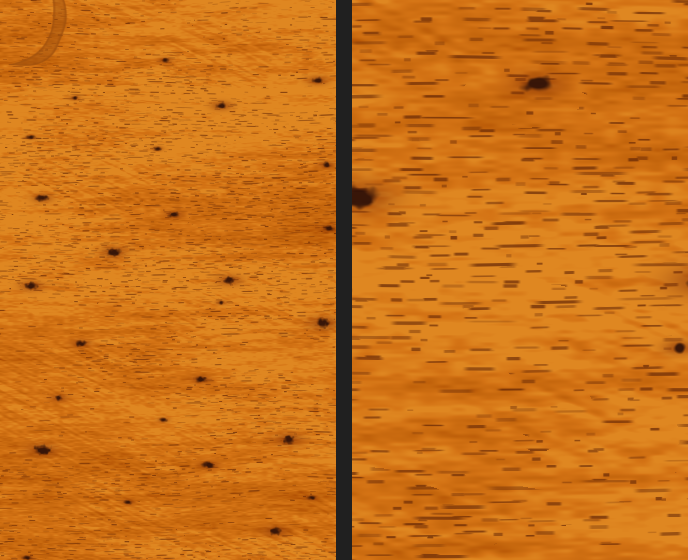
Left, the full canvas; right, a detail of the centre.
This texture is drawn by a Shadertoy shader. Its source:

```glsl
// Varnished pine board with horizontal grain, drawn in units of canvas height.
// Stretched noise gives bands and fibres, jittered cells give the dark pores,
// and a loop scatters knots with reddish halos. A cup stain marks one corner.

const vec3 DEEP_BROWN = vec3(0.59, 0.23, 0.04);
const vec3 RUST = vec3(0.71, 0.33, 0.02);
const vec3 AMBER = vec3(0.77, 0.40, 0.05);
const vec3 HONEY = vec3(0.83, 0.45, 0.08);
const vec3 GOLD = vec3(0.875, 0.53, 0.13);
const vec3 PORE_COLOR = vec3(0.38, 0.14, 0.02);
const vec3 KNOT_COLOR = vec3(0.17, 0.06, 0.03);
const vec3 HALO_COLOR = vec3(0.52, 0.19, 0.02);
const vec3 STAIN_COLOR = vec3(0.62, 0.31, 0.05);
const int KNOT_COUNT = 26;

float hash(vec2 p) {
    vec3 q = fract(p.xyx * vec3(0.1031, 0.1030, 0.0973));
    q += dot(q, q.yzx + 33.33);
    return fract((q.x + q.y) * q.z);
}

float noise(vec2 p) {
    vec2 cell = floor(p), f = fract(p);
    f = f * f * (3.0 - 2.0 * f);
    float low = mix(hash(cell), hash(cell + vec2(1, 0)), f.x);
    float high = mix(hash(cell + vec2(0, 1)), hash(cell + vec2(1, 1)), f.x);
    return mix(low, high, f.y);
}

float fbm(vec2 p) {
    float sum = 0.0, gain = 0.55;
    for (int i = 0; i < 3; i++) {
        sum += gain * noise(p);
        p = p * 2.1 + 17.3;
        gain *= 0.5;
    }
    return sum / 0.9625;
}

// Five wood colours along a tone from 0 to 1
vec3 woodRamp(float tone) {
    float t = clamp(tone, 0.0, 1.0) * 4.0;
    vec3 color = mix(DEEP_BROWN, RUST, clamp(t, 0.0, 1.0));
    color = mix(color, AMBER, clamp(t - 1.0, 0.0, 1.0));
    color = mix(color, HONEY, clamp(t - 2.0, 0.0, 1.0));
    return mix(color, GOLD, clamp(t - 3.0, 0.0, 1.0));
}

// Broad bands, fibres, fine speckle and faint diagonal saw marks
float grainTone(vec2 p) {
    float bands = fbm(p * vec2(1.6, 10.0) + 3.0) - 0.5;
    float fibres = fbm(p * vec2(11.0, 120.0) + 40.0) - 0.5;
    float speckle = noise(p * vec2(110.0, 430.0)) - 0.5;
    vec2 sawDir = vec2(p.x - 0.5 * p.y, p.y + 0.5 * p.x);
    float saw = noise(sawDir * vec2(8.0, 230.0)) - 0.5;
    float sawPatch = smoothstep(0.5, 0.75, noise(p * vec2(5.0, 9.0) + 60.0));
    return 0.79 + 0.85 * bands + 0.75 * fibres + 0.36 * speckle
        + 0.35 * saw * sawPatch + 0.10 * smoothstep(0.65, 1.0, p.y);
}

// One layer of short thin dashes, one per staggered cell
float poreLayer(vec2 p, vec2 cellSize, float density, float seed, float px) {
    float row = floor(p.y / cellSize.y);
    p.x += cellSize.x * 7.0 * hash(vec2(row, seed));
    vec2 cell = vec2(floor(p.x / cellSize.x), row);
    vec2 local = p - (cell + 0.5) * cellSize;
    vec2 id = cell + seed * 13.0;
    vec2 jitter = vec2(hash(id + 5.1), hash(id + 9.7)) - 0.5;
    local -= jitter * cellSize * vec2(0.3, 0.45);
    local.y += 0.03 * (hash(id + 2.3) - 0.5) * local.x;
    float halfLength = cellSize.x * mix(0.08, 0.33, hash(id + 21.0));
    float thickness = mix(0.0004, 0.0011, hash(id + 31.0));
    float across = clamp(0.5 + (thickness - abs(local.y)) / px, 0.0, 1.0);
    across *= min(1.0, 2.0 * thickness / px);
    float along = 1.0 - smoothstep(0.6, 1.15, abs(local.x) / halfLength);
    float present = step(hash(id + 43.0), density);
    return present * across * along * mix(0.3, 0.95, hash(id + 57.0));
}

// x: dark core, y: soft halo drawn out along the grain
vec2 knot(vec2 q, float radius, float stretch, float px) {
    float ragged = 0.7 * (noise(q * 230.0 + radius * 9000.0) - 0.5);
    float d = length(q / vec2(stretch, 1.0)) / radius + ragged;
    float soft = 0.25 + px / radius;
    float core = 1.0 - smoothstep(1.0 - soft, 1.0 + soft, d);
    vec2 h = q / (radius * vec2(3.8, 1.7));
    return vec2(core, exp(-dot(h, h)));
}

// Tapered arc of a cup ring, with a darker rim
float cupStain(vec2 p, float px) {
    vec2 q = p - vec2(0.022, 0.97);
    float angle = atan(q.y, q.x);
    float width = 0.011 * smoothstep(-1.75, -0.9, angle) * smoothstep(1.0, 0.2, angle);
    float d = abs(length(q) - 0.086 - 0.006 * (noise(p * 30.0) - 0.5)) - width;
    float body = (1.0 - smoothstep(-px, px, d)) * step(0.0005, width);
    return body * (0.6 + 0.4 * smoothstep(-0.006, -0.001, d));
}

void mainImage(out vec4 fragColor, in vec2 fragCoord) {
    float px = 1.0 / iResolution.y;
    vec2 p = fragCoord * px;
    float boardWidth = iResolution.x * px;

    // Wavy grain
    vec2 g = p + vec2(0.0, 0.012 * (noise(p * vec2(4.0, 6.0)) - 0.5));
    vec3 color = woodRamp(grainTone(g));

    // Pores, gathered in patches
    float density = mix(0.1, 0.75, smoothstep(0.3, 0.7, fbm(g * vec2(4.0, 14.0) + 80.0)));
    float pores = poreLayer(g, vec2(0.034, 0.0062), density, 1.0, px);
    pores = max(pores, poreLayer(g, vec2(0.021, 0.0051), density * 0.7, 2.0, px));
    pores = max(pores, poreLayer(g, vec2(0.055, 0.0110), density * 0.6, 3.0, px));
    color = mix(color, PORE_COLOR, 0.75 * pores);

    color = mix(color, STAIN_COLOR, 0.8 * cupStain(p, px));

    // Knots
    for (int i = 0; i < KNOT_COUNT; i++) {
        float n = float(i);
        float size = hash(vec2(n, 7.0));
        vec2 center = vec2(boardWidth * fract(n * 0.618 + 0.25 * hash(vec2(n, 3.0))),
                           0.92 * (n + hash(vec2(n, 5.0))) / float(KNOT_COUNT));
        float radius = mix(0.0025, 0.0075, size * size);
        vec2 k = knot(p - center, radius, mix(1.0, 2.1, hash(vec2(n, 11.0))), px);
        color = mix(color, HALO_COLOR, 0.6 * k.y);
        color = mix(color, KNOT_COLOR, 0.9 * k.x);
    }
    fragColor = vec4(color, 1.0);
}
```
